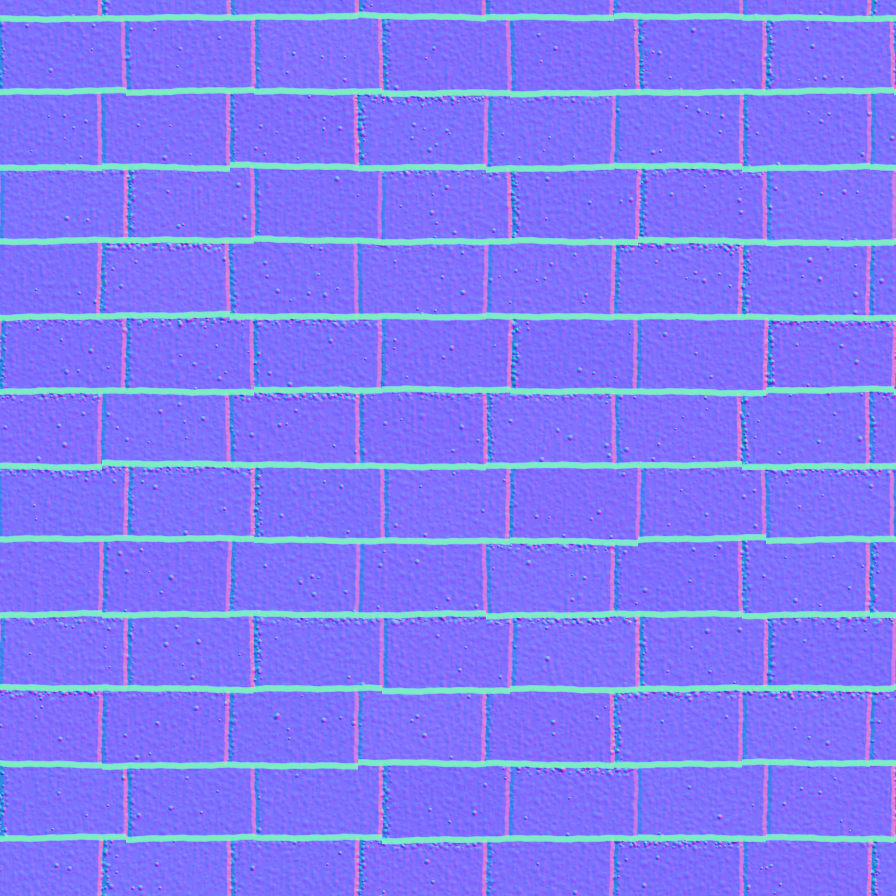
Reproduce this texture map procedurally as a WebGL 1 fragment shader.

```glsl
precision highp float;
// Tangent-space normal map of a wall: 7 bricks across, 12 courses, staggered.
// Surface slopes from joints, grit, bumps and grain are summed, then the
// resulting normal is packed into colour. Cellular bumps supply the wear.

uniform vec2 u_resolution;

const vec2 BRICKS = vec2(7.0, 12.0);
const float COURSE_SHIFT = 0.234;   // bed joints sit below whole courses
const float EVEN_STAGGER = 0.793;   // head joint position, in brick lengths
const float ODD_STAGGER = -0.015;
const vec2 BASE_SLOPE = vec2(0.0, -0.125);
const vec2 BED_SLOPE = vec2(-0.03, 1.6);

float hash(vec2 cell) {
  vec3 q = fract(cell.xyx * 0.1031);
  q += dot(q, q.yzx + 33.33);
  return fract((q.x + q.y) * q.z);
}

// Signed random value for one brick; wraps so the wall tiles.
float brickRandom(vec2 brick, float seed) {
  return 2.0 * hash(mod(brick, BRICKS) + seed) - 1.0;
}

float stagger(float course) {
  return mix(EVEN_STAGGER, ODD_STAGGER, mod(course, 2.0));
}

float band(float dist, float halfWidth, float blur) {
  return 1.0 - smoothstep(halfWidth - blur, halfWidth + blur, abs(dist));
}

// Layered sines: an uneven edge with a range of about -1 to 1.
float wobble(float t, float phase) {
  return 0.5 * sin(t + phase) + 0.3 * sin(2.7 * t + 1.9 * phase)
       + 0.2 * sin(6.1 * t - phase);
}

// Slope of round bumps, one candidate per cell; radii are in cells.
vec2 bumps(vec2 p, float density, float minRadius, float maxRadius) {
  vec2 cell = floor(p);
  vec2 slope = vec2(0.0);
  for (int j = -1; j <= 1; j++) {
    for (int i = -1; i <= 1; i++) {
      vec2 id = cell + vec2(float(i), float(j));
      vec2 centre = id + vec2(hash(id + 7.1), hash(id + 23.7));
      float radius = mix(minRadius, maxRadius, hash(id + 61.3));
      vec2 offset = (p - centre) / radius;
      float dome = max(0.0, 1.0 - dot(offset, offset));
      slope += step(hash(id + 41.9), density) * 2.6 * offset * dome;
    }
  }
  return slope;
}

// Signed height above the nearest bed joint, whose edge follows its brick.
float bedDistance(vec2 wall, float bed) {
  float x = wall.x - stagger(bed);
  vec2 brick = vec2(floor(x), bed);
  float shift = 0.022 * brickRandom(brick, 3.0);
  float tilt = 0.035 * brickRandom(brick, 11.0) * (fract(x) - 0.5);
  float edge = 0.011 * wobble(x * 9.0, bed * 2.3);
  return (wall.y - bed - shift - tilt - edge) / BRICKS.y;
}

// Signed distance to the right of a head joint.
float headDistance(float x, float y, vec2 joint) {
  float shift = 0.013 * brickRandom(joint, 19.0);
  float tilt = 0.02 * brickRandom(joint, 29.0) * (y - 0.5);
  float edge = 0.005 * wobble(y * 15.0, joint.x * 3.1 + joint.y);
  return (x - joint.x - shift - tilt - edge) / BRICKS.x;
}

// Fine plaster texture: grains, upright streaks and scattered lumps.
vec2 surfaceSlope(vec2 uv) {
  vec2 grain = 0.10 * bumps(uv * 170.0, 0.85, 0.4, 0.9);
  float streaks = 0.09 * bumps(uv * vec2(210.0, 45.0), 0.6, 0.4, 0.9).x;
  vec2 lumps = 0.75 * bumps(uv * 60.0 + 5.0, 0.16, 0.10, 0.22);
  return grain + vec2(streaks, 0.0) + lumps;
}

void main() {
  vec2 uv = gl_FragCoord.xy / u_resolution;
  float blur = max(0.0013, 0.7 / min(u_resolution.x, u_resolution.y));
  vec2 wall = uv * BRICKS + vec2(0.0, COURSE_SHIFT);

  // Locate the course, brick and nearest joints.
  float bed = floor(wall.y + 0.5);
  float bedDist = bedDistance(wall, bed);
  float course = bedDist > 0.0 ? bed : bed - 1.0;
  float x = wall.x - stagger(course);
  vec2 brick = vec2(floor(x), course);
  vec2 joint = vec2(floor(x + 0.5), course);
  float headDist = headDistance(x, wall.y - course, joint);

  // Brick face with a slight lean of its own.
  vec2 lean = 0.02 * vec2(brickRandom(brick, 37.0), brickRandom(brick, 43.0));
  vec2 slope = BASE_SLOPE + lean + surfaceSlope(uv);

  // Crumbled patches under some bed joints and beside most head joints.
  float depth = bedDist < 0.0 ? -bedDist : 1.0;
  float chipped = smoothstep(0.1, 0.9, brickRandom(brick, 53.0));
  float worn = 0.5 + 0.5 * brickRandom(joint, 59.0);
  float topWear = (0.12 + chipped) * (1.0 - smoothstep(0.004, 0.017, depth));
  float sideWear = worn * band(headDist - 0.004, 0.005, 0.004);
  slope += 0.75 * max(topWear, sideWear) * bumps(uv * 190.0, 0.75, 0.35, 0.8);

  // Head joint: the left brick falls away, the right brick rises.
  float strength = mix(0.55, 1.0, sqrt(worn));
  float fall = band(headDist + 0.0012, 0.0021, blur);
  float rise = band(headDist - 0.0031, 0.0022, blur);
  slope += strength * (fall * vec2(1.2, 0.1) + rise * vec2(-0.85, 0.22));

  // Bed joint: an upward-facing ledge covers the joint ends.
  float ledge = band(bedDist, 0.0031, blur);
  slope = mix(slope, BED_SLOPE + 0.2 * (slope - BASE_SLOPE), ledge);

  vec3 normal = normalize(vec3(slope, 1.0));
  gl_FragColor = vec4(0.5 + 0.5 * normal, 1.0);
}
```
